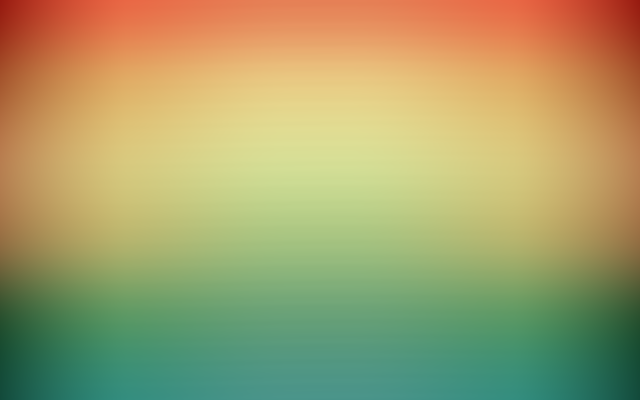
Write a WebGL 1 fragment shader that draws this background.

```glsl
precision highp float;
// Soft sunset-to-sea gradient: coral sky, pale gold glow, teal base, dark sides.

uniform vec2 u_resolution;

// Colour stops of the centre column, bottom to top, evenly spaced
const vec3 CENTRE_TEAL   = vec3(0.29, 0.58, 0.54);
const vec3 CENTRE_GREEN  = vec3(0.40, 0.625, 0.47);
const vec3 CENTRE_LEAF   = vec3(0.65, 0.765, 0.505);
const vec3 CENTRE_LIME   = vec3(0.84, 0.87, 0.585);
const vec3 CENTRE_GOLD   = vec3(0.91, 0.785, 0.51);
const vec3 CENTRE_CORAL  = vec3(0.90, 0.50, 0.335);

// Stops of the columns between centre and sides
const vec3 FLANK_TEAL    = vec3(0.19, 0.55, 0.49);
const vec3 FLANK_GREEN   = vec3(0.34, 0.59, 0.385);
const vec3 FLANK_OLIVE   = vec3(0.725, 0.70, 0.42);
const vec3 FLANK_SAND    = vec3(0.85, 0.775, 0.48);
const vec3 FLANK_AMBER   = vec3(0.875, 0.655, 0.38);
const vec3 FLANK_RED     = vec3(0.915, 0.39, 0.26);

// Stops of the outer sides
const vec3 SIDE_TEAL     = vec3(0.07, 0.29, 0.23);
const vec3 SIDE_GREEN    = vec3(0.15, 0.31, 0.18);
const vec3 SIDE_BROWN    = vec3(0.58, 0.43, 0.26);
const vec3 SIDE_CLAY     = vec3(0.72, 0.49, 0.31);
const vec3 SIDE_RUST     = vec3(0.645, 0.33, 0.175);
const vec3 SIDE_CRIMSON  = vec3(0.59, 0.10, 0.06);

const float FLANK_START   = 0.08;  // distances from the centre line, side = 1
const float FLANK_END     = 0.76;
const float SIDE_START    = 0.60;
const float SIDE_CURVE    = 1.5;
const float STREAK_AMOUNT = 0.0025;

// Smooth cubic weight of a stop at distance d
float stopWeight(float d) {
  d = abs(d);
  if (d < 1.0) return (1.5 * d - 2.5) * d * d + 1.0;
  if (d < 2.0) return ((-0.5 * d + 2.5) * d - 4.0) * d + 2.0;
  return 0.0;
}

// Six even stops, with t running from 0 to 5
vec3 gradient(float t, vec3 a, vec3 b, vec3 c, vec3 d, vec3 e, vec3 f) {
  vec3 low = vec3(stopWeight(t), stopWeight(t - 1.0), stopWeight(t - 2.0));
  vec3 high = vec3(stopWeight(t - 3.0), stopWeight(t - 4.0), stopWeight(t - 5.0));
  vec3 sum = a * low.x + b * low.y + c * low.z
           + d * high.x + e * high.y + f * high.z;
  return sum / dot(low + high, vec3(1.0));
}

// Faint horizontal streaks from layered sines
float streaks(vec2 p) {
  return sin(p.y * 190.0 + sin(p.x * 9.0))
       + 0.6 * sin(p.y * 317.0 + 2.0 * sin(p.x * 5.0 + 1.0));
}

void main() {
  vec2 uv = gl_FragCoord.xy / u_resolution;
  float t = uv.y * 5.0;
  float offset = abs(uv.x - 0.5) * 2.0;

  // Vertical gradients of the three columns
  vec3 centre = gradient(t, CENTRE_TEAL, CENTRE_GREEN, CENTRE_LEAF,
                         CENTRE_LIME, CENTRE_GOLD, CENTRE_CORAL);
  vec3 flank = gradient(t, FLANK_TEAL, FLANK_GREEN, FLANK_OLIVE,
                        FLANK_SAND, FLANK_AMBER, FLANK_RED);
  vec3 side = gradient(t, SIDE_TEAL, SIDE_GREEN, SIDE_BROWN,
                       SIDE_CLAY, SIDE_RUST, SIDE_CRIMSON);

  // Blend outwards from the centre line
  float sideBlend = clamp((offset - SIDE_START) / (1.0 - SIDE_START), 0.0, 1.0);
  vec3 color = mix(centre, flank, smoothstep(FLANK_START, FLANK_END, offset));
  color = mix(color, side, pow(sideBlend, SIDE_CURVE));

  color += STREAK_AMOUNT * streaks(uv) * (1.0 - offset);
  gl_FragColor = vec4(clamp(color, 0.0, 1.0), 1.0);
}
```
